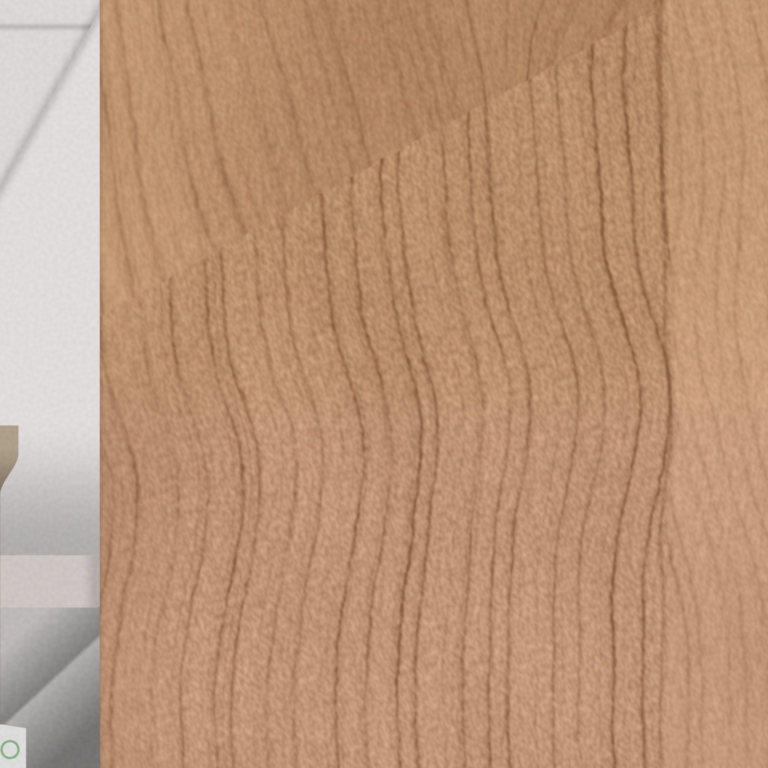
A Shadertoy shader for this texture:

```glsl
float hash(vec2 p) {
    return fract(sin(dot(p, vec2(127.1, 311.7))) * 43758.5);
}

// Gradient noise, roughly -0.7 to 0.7
float corner(vec2 cell, vec2 offset) {
    float a = 6.2832 * hash(cell);
    return dot(vec2(cos(a), sin(a)), offset);
}

float noise(vec2 p) {
    vec2 i = floor(p), f = fract(p), w = f * f * f * (f * (f * 6.0 - 15.0) + 10.0);
    vec2 e = vec2(0, 1);
    return mix(mix(corner(i, f), corner(i + e.yx, f - e.yx), w.x),
               mix(corner(i + e, f - e), corner(i + e.yy, f - e.yy), w.x), w.y);
}

// Scattered dark growth lines, ragged, with a soft shade on their left side
float growthLines(float u, float y, float density, float width, float seed) {
    float sum = 0.0, cell = floor(u * density);
    for (float k = -1.0; k <= 1.0; k++) {
        float id = cell + k;
        float center = (id + 0.2 + 0.6 * hash(vec2(id, seed))) / density;
        float strength = 0.4 + 0.6 * hash(vec2(id, seed + 7.0));
        strength *= 0.9 + 0.7 * noise(vec2(id * 3.7 + seed, y * 9.0));
        float d = u - center + 0.003 * noise(vec2(id * 5.3, y * 14.0));
        d += 0.0025 * noise(vec2(id * 2.3, y * 65.0));
        float broken = 1.0 + 0.6 * noise(vec2(id * 7.9, y * 75.0));
        float shade = d < 0.0 ? 0.28 * exp(d / 0.010) : 0.28 * exp(-d / 0.003);
        sum += strength * (0.8 * broken * exp(-d * d / (width * width)) + shade);
    }
    return sum;
}

vec3 wood(vec2 p) {
    float drop = 1.0 - p.y;
    float wander = 0.010 * noise(p * vec2(4.0, 5.0));

    // Central board: lines bulge to the right at mid height
    float bulge = p.y - 0.33 - 0.2 * p.x;
    bulge /= bulge > 0.0 ? 0.14 : 0.18;
    float bend = 0.042 * exp(-bulge * bulge);
    float u = p.x - bend + 0.03 * (p.y - 0.45) + wander;
    float heart = smoothstep(0.12, 0.3, p.x);
    float tone = 0.80 + 0.10 * smoothstep(0.8, 0.1, p.y) * heart;
    tone -= growthLines(u, p.y, 25.0, 0.0029, 1.0) * mix(0.40, 0.64, heart);
    tone -= growthLines(u, p.y, 49.0, 0.0022, 2.0) * 0.15;

    // Upper board: slanted, softer lines
    float lean = mix(mix(0.1, 0.26, smoothstep(0.15, 0.4, p.x)), -0.4, smoothstep(0.6, 0.74, p.x));
    float upperU = p.x - lean * drop - 0.12 * drop * drop + wander;
    float upper = mix(0.90, 0.64, smoothstep(0.15, 0.5, p.x));
    upper -= growthLines(upperU, p.y, 22.0, 0.0035, 3.0) * 0.34;
    upper -= growthLines(upperU, p.y, 43.0, 0.0026, 4.0) * 0.13;
    float seam = p.y - 0.596 - 0.552 * (p.x - 0.143) + 0.004 * noise(p * 35.0);
    float aboveSeam = smoothstep(-0.002, 0.002, seam);
    tone = mix(tone, upper, aboveSeam);

    // Right board: pale, finely lined
    float rightU = p.x - 0.13 * drop - 0.02 * sin(p.y * 9.0) + wander;
    float right = 0.90 + 0.14 * exp(-pow((p.y - 0.5) / 0.2, 2.0));
    right -= growthLines(rightU, p.y, 36.0, 0.0032, 5.0) * 0.32;
    float joint = p.x - 0.868 - 0.25 * bend + 0.01 * noise(vec2(p.y * 8.0, 2.0));
    tone -= 0.35 * exp(-pow((joint + 0.007) / 0.003, 2.0));
    float rightSide = smoothstep(-0.003, 0.004, joint);
    tone = mix(tone, right, rightSide);

    // Fibres, speckle and broad mottling
    float rough = mix(1.0, 0.65, max(aboveSeam, rightSide)) * mix(0.7, 1.0, heart);
    tone += 0.17 * noise(vec2(u * 160.0, p.y * 30.0));
    vec2 fleck = vec2(p.x + 0.4 * p.y, p.y - 0.3 * p.x);
    tone += rough * (0.33 * noise(fleck * vec2(185.0, 130.0)) + 0.20 * noise(fleck.yx * vec2(75.0, 100.0)));
    tone += 0.12 * noise(p * vec2(7.0, 4.0));
    vec3 pale = mix(vec3(0.785, 0.615, 0.475), vec3(0.79, 0.62, 0.50), smoothstep(0.7, 0.3, p.y));
    return mix(vec3(0.55, 0.38, 0.255), pale, clamp(tone, 0.0, 1.2));
}

vec3 alcove(vec2 p, float px) {
    // Wall and sloped ceiling
    float shade = mix(0.69, 0.88, smoothstep(0.28, 0.46, p.y));
    float slope = p.y - 0.753 - 1.8 * p.x;
    shade = mix(shade, 0.86, smoothstep(-px, px, slope));
    shade -= 0.12 * exp(-pow(slope / 0.015, 2.0));
    shade -= 0.12 * exp(-pow((p.y - 0.965) / 0.004, 2.0)) * step(0.0, slope);

    // Shadowed recess below the shelf
    float fold = p.y - 0.082 - 0.93 * (p.x - 0.033);
    float above = mix(0.50, 0.74, clamp(fold / 0.10, 0.0, 1.0));
    float below = mix(0.70, 0.46, clamp(-fold / 0.11, 0.0, 1.0));
    float recess = mix(below, above, smoothstep(-0.005, 0.005, fold));
    shade = mix(recess, shade, smoothstep(-px, px, p.y - 0.21));
    vec3 color = shade * vec3(1.0, 0.98, 0.98);

    // Shelf
    float shelf = max(abs(p.y - 0.243) - 0.034, p.x - 0.127);
    vec3 shelfColor = vec3(0.80, 0.77, 0.76) - 0.10 * smoothstep(0.105, 0.127, p.x);
    color = mix(shelfColor, color, smoothstep(-px, px, shelf));

    // Bowl
    float bowl = max(p.x - 0.024 * smoothstep(0.355, 0.41, p.y), p.y - 0.446);
    vec3 clay = vec3(0.68, 0.62, 0.54) * mix(0.75, 1.0, smoothstep(0.36, 0.42, p.y));
    color = mix(clay, color, smoothstep(-px, px, bowl));

    // Small box with a green ring
    float box = max(p.x - 0.034, p.y - 0.057 + 0.15 * p.x);
    float ring = abs(length(p - vec2(0.013, 0.024)) - 0.011) - 0.0015;
    vec3 boxColor = mix(vec3(0.52, 0.69, 0.50), vec3(0.86), smoothstep(-px, px, ring));
    color = mix(boxColor, color, smoothstep(-px, px, box));
    return color + 0.025 * noise(p * 160.0);
}

void mainImage(out vec4 fragColor, in vec2 fragCoord) {
    vec2 p = fragCoord / iResolution.xy;
    float px = 1.0 / iResolution.y;
    float side = p.x - 0.13;
    vec3 board = wood(p) * (1.0 - 0.15 * exp(-max(side, 0.0) / 0.003));
    fragColor = vec4(mix(alcove(p, px), board, smoothstep(-px, px, side)), 1.0);
}
```
